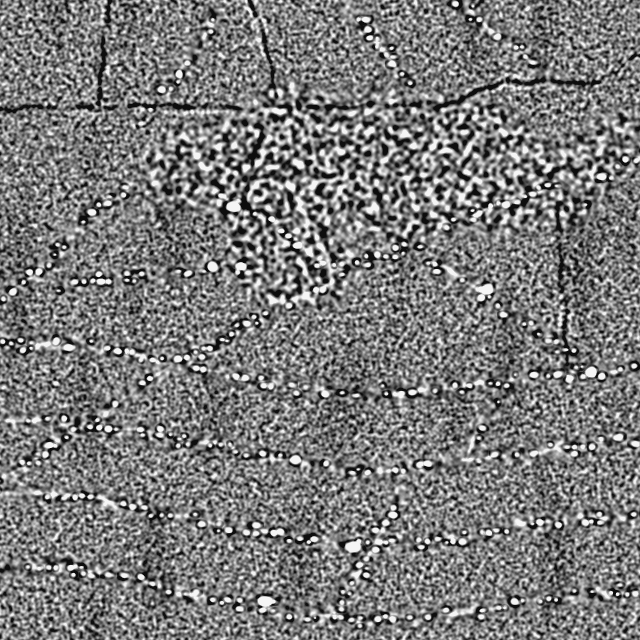
Give the GLSL for this texture, as a three.js fragment shader.

```glsl
// Grey micrograph of fractured, fine-grained rock: band-limited grain with a
// coarser patch, beaded bright seams and dark cracks. Grain is gradient noise,
// seams and cracks are distance fields, and beads sit in jittered cells.
#define FINE_CELLS 170.0
#define COARSE_CELLS 108.0
#define FINE_CONTRAST 0.74
#define COARSE_CONTRAST 1.25
#define BEAD_CELLS 74.0
#define CLAST_CELLS 23.0
#define SEAM_WIDTH 0.0075
#define CRACK_WIDTH 0.0034
#define MID_GREY 0.50
#define BLACK 0.05
#define WHITE 0.96

varying vec2 vUv;

vec2 hash2(vec2 p) {
  vec3 q = fract(p.xyx * vec3(0.1031, 0.1030, 0.0973));
  q += dot(q, q.yzx + 33.33);
  return fract((q.xx + q.yz) * q.zy);
}

float corner(vec2 cell, vec2 offset) {
  vec2 g = hash2(cell) - 0.5;
  return dot(g / max(length(g), 0.001), offset);
}

float noise(vec2 p) {
  vec2 i = floor(p), f = p - i, u = f * f * (3.0 - 2.0 * f), e = vec2(1.0, 0.0);
  return mix(mix(corner(i, f), corner(i + e, f - e), u.x),
             mix(corner(i + e.yx, f - e.yx), corner(i + 1.0, f - 1.0), u.x), u.y);
}

// Two rotated layers hide the lattice
float grain(vec2 p, float cells) {
  vec2 q = mat2(0.80, 0.60, -0.60, 0.80) * p;
  vec2 r = mat2(0.91, -0.42, 0.42, 0.91) * p;
  return noise(q * cells + 40.0) + 0.7 * noise(r * cells * 0.72 + 90.0);
}

float segment(vec2 p, vec2 a, vec2 b) {
  vec2 d = b - a;
  return length(p - a - d * clamp(dot(p - a, d) / dot(d, d), 0.0, 1.0));
}

float band(float d, float width) {
  return exp(-d * d / (width * width));
}

vec2 wobble(vec2 p) {
  return p + 0.016 * vec2(noise(p * 11.0 + 7.0), noise(p * 13.0 + 31.0));
}

// Distance to the sagging layers, the long diagonal and its short branches
float seamDistance(vec2 p) {
  p = wobble(p);
  float sag = 0.045 * smoothstep(0.55, 1.0, p.x) - 0.085 * smoothstep(0.0, 0.62, p.x);
  float d = 0.85 * abs(p.y - 0.25 - p.x * (0.72 - 0.22 * p.x));
  for (int i = 0; i < 4; i++) {
    d = min(d, abs(p.y - 0.115 - 0.117 * float(i) - sag));
  }
  d = min(d, segment(p, vec2(0.00, 0.53), vec2(0.20, 0.71)));
  d = min(d, segment(p, vec2(0.10, 0.56), vec2(0.38, 0.58)));
  d = min(d, segment(p, vec2(0.36, 0.69), vec2(0.55, 0.57)));
  d = min(d, segment(p, vec2(0.68, 0.59), vec2(0.89, 0.45)));
  d = min(d, segment(p, vec2(0.52, 0.04), vec2(0.63, 0.23)));
  d = min(d, segment(p, vec2(0.73, 0.28), vec2(0.78, 0.38)));
  d = min(d, segment(p, vec2(0.54, 0.99), vec2(0.64, 0.87)));
  d = min(d, segment(p, vec2(0.72, 1.00), vec2(0.86, 0.88)));
  return min(d, segment(p, vec2(0.26, 0.86), vec2(0.33, 0.97)));
}

float crackDistance(vec2 p) {
  p += 0.010 * vec2(noise(p * 24.0), noise(p * 27.0 + 5.0));
  float level = 0.833 + 0.038 * smoothstep(0.66, 0.80, p.x) + 0.04 * smoothstep(0.94, 1.0, p.x);
  float d = abs(p.y - level);
  d = min(d, segment(p, vec2(0.153, 0.84), vec2(0.172, 1.00)));
  d = min(d, segment(p, vec2(0.395, 1.00), vec2(0.435, 0.85)));
  d = min(d, segment(p, vec2(0.370, 0.62), vec2(0.410, 0.80)));
  return min(d, segment(p, vec2(0.870, 0.68), vec2(0.890, 0.42)));
}

// Bright cores in x, their dark rims in y
vec2 beads(vec2 p, float cells, float small, float large, float share) {
  vec2 base = floor(p * cells - 0.5), result = vec2(0.0);
  for (int i = 0; i < 4; i++) {
    vec2 cell = base + vec2(mod(float(i), 2.0), floor(float(i) * 0.5));
    vec2 size = hash2(cell + 171.0);
    vec2 centre = (cell + 0.25 + 0.5 * hash2(cell + 53.0)) / cells;
    float chance = share * band(seamDistance(centre), SEAM_WIDTH);
    vec2 q = (p - centre) * vec2(mix(0.7, 1.1, size.y), 1.1);
    float d = length(q) - mix(small, large, size.x * size.x) + 0.002 * noise(p * 95.0);
    float present = step(hash2(cell + 311.0).x, chance);
    result = max(result, present * vec2(1.0 - smoothstep(-0.0015, 0.0015, d),
                                        band(d - 0.003, 0.002)));
  }
  return result;
}

void main() {
  vec2 p = vUv;
  float seam = seamDistance(p), crack = crackDistance(p);
  float patchy = noise(p * 19.0 + 3.0);

  // Coarse patch below the main crack, and halos along the seams
  float zone = min(length((p - vec2(0.57, 0.735)) / vec2(0.44, 0.13)),
                   length((p - vec2(0.46, 0.60)) / vec2(0.13, 0.09)));
  float coarse = 1.0 - smoothstep(0.65, 1.15, zone + 0.5 * noise(p * 8.0));
  coarse = max(coarse, 0.75 * band(seam, 0.016));
  float tone = MID_GREY + mix(FINE_CONTRAST * grain(p, FINE_CELLS),
                              COARSE_CONTRAST * grain(p, COARSE_CELLS), coarse);

  // Faint upright shadows and broken bright seam strokes
  tone -= 0.12 * smoothstep(0.05, 0.5, noise(p * vec2(17.0, 4.0) + 12.0));
  tone += 0.45 * band(seam, 0.003) * smoothstep(-0.25, 0.35, patchy);

  // Cracks with a patchy light edge
  tone += 0.35 * band(crack - 0.008, 0.003) * smoothstep(-0.1, 0.3, patchy);
  tone -= 0.65 * band(crack, CRACK_WIDTH) * smoothstep(-0.55, 0.1, noise(p * 31.0));

  // Small beads and sparse large clasts
  vec2 grains = max(beads(p, BEAD_CELLS, 0.0025, 0.0055, 0.75),
                    beads(p, CLAST_CELLS, 0.005, 0.013, 0.35));
  tone = mix(tone - 0.35 * grains.y, 1.0, grains.x);
  gl_FragColor = vec4(vec3(clamp(tone, BLACK, WHITE)), 1.0);
}
```
